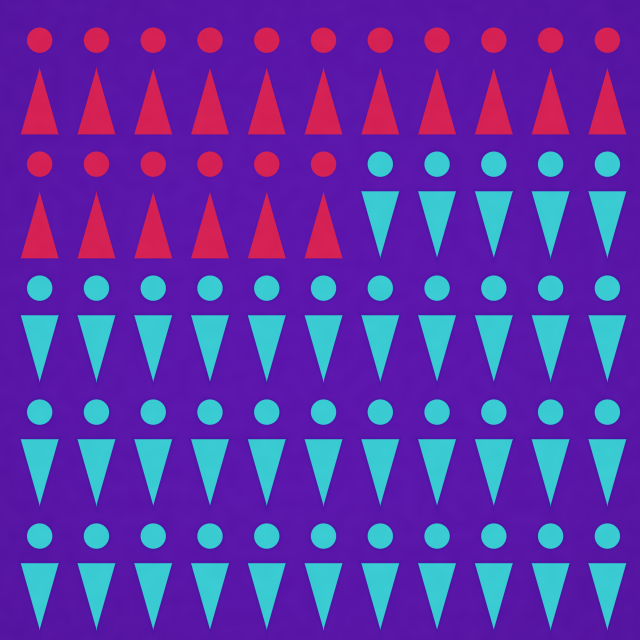
This pattern is drawn by a Shadertoy shader. Its source:

```glsl
// Layout, in canvas heights measured from the upper left
const vec2 GRID_START = vec2(0.0620, 0.0628);
const vec2 GRID_PITCH = vec2(0.0887, 0.1937);
const vec2 GRID_COUNT = vec2(11.0, 5.0);
const float RED_COUNT = 17.0;
const float ROW_MARGIN = 0.035;

// Figure proportions
const float HEAD_RADIUS = 0.0198;
const float BODY_HALF_WIDTH = 0.0296;
const float BODY_HEIGHT = 0.1035;
const float RED_BODY_TOP = 0.0437;
const float CYAN_BODY_TOP = 0.0424;

// Finish
const float EDGE_SOFTNESS = 0.0010;
const float RIM_WIDTH = 0.0035;
const float RIM_STRENGTH = 0.22;
const float VIGNETTE = 0.16;
const float GRAIN_SCALE = 40.0;
const float GRAIN_STRENGTH = 0.012;

const vec3 PURPLE = vec3(0.355, 0.085, 0.665);
const vec3 RED = vec3(0.835, 0.130, 0.330);
const vec3 CYAN = vec3(0.225, 0.795, 0.825);
const vec3 RIM = vec3(0.150, 0.070, 0.560);

vec2 hashGradient(vec2 cell) {
    float angle = 6.2832 * fract(sin(dot(cell, vec2(127.1, 311.7))) * 43758.5);
    return vec2(cos(angle), sin(angle));
}

float gradientNoise(vec2 p) {
    vec2 i = floor(p), f = fract(p);
    vec2 u = f * f * f * (f * (f * 6.0 - 15.0) + 10.0);
    vec2 e = vec2(0.0, 1.0);
    float a = dot(hashGradient(i), f);
    float b = dot(hashGradient(i + e.yx), f - e.yx);
    float c = dot(hashGradient(i + e.xy), f - e.xy);
    float d = dot(hashGradient(i + e.yy), f - e.yy);
    return mix(mix(a, b, u.x), mix(c, d, u.x), u.y);
}

// Isosceles triangle: apex at the origin, base at y = BODY_HEIGHT
float triangleDistance(vec2 p) {
    vec2 sideNormal = normalize(vec2(BODY_HEIGHT, -BODY_HALF_WIDTH));
    return max(dot(vec2(abs(p.x), p.y), sideNormal), p.y - BODY_HEIGHT);
}

float figureDistance(vec2 p, bool isRed) {
    float head = length(p) - HEAD_RADIUS;
    vec2 q = p - vec2(0.0, isRed ? RED_BODY_TOP : CYAN_BODY_TOP);
    if (!isRed) q.y = BODY_HEIGHT - q.y;
    return min(head, triangleDistance(q));
}

void mainImage(out vec4 fragColor, in vec2 fragCoord) {
    vec2 uv = fragCoord / iResolution.xy;
    vec2 p = vec2(uv.x, 1.0 - uv.y);

    // Nearest figure and its place in reading order
    vec2 cell = vec2(floor((p.x - GRID_START.x) / GRID_PITCH.x + 0.5),
                     floor((p.y - GRID_START.y + ROW_MARGIN) / GRID_PITCH.y));
    cell = clamp(cell, vec2(0.0), GRID_COUNT - 1.0);
    bool isRed = cell.y * GRID_COUNT.x + cell.x < RED_COUNT - 0.5;
    float dist = figureDistance(p - GRID_START - cell * GRID_PITCH, isRed);

    // Shaded backdrop
    vec2 fromCenter = p - 0.5;
    vec3 color = PURPLE * (1.02 - VIGNETTE * dot(fromCenter, fromCenter));

    // Dark rim, then the flat figure
    float rim = exp(-pow(max(dist, 0.0) / RIM_WIDTH, 2.0));
    color = mix(color, RIM, rim * RIM_STRENGTH * (isRed ? 0.3 : 1.0));
    float soft = max(EDGE_SOFTNESS, 0.7 / iResolution.y);
    color = mix(color, isRed ? RED : CYAN, 1.0 - smoothstep(-soft, soft, dist));

    color += GRAIN_STRENGTH * gradientNoise(p * GRAIN_SCALE);
    fragColor = vec4(color, 1.0);
}
```
